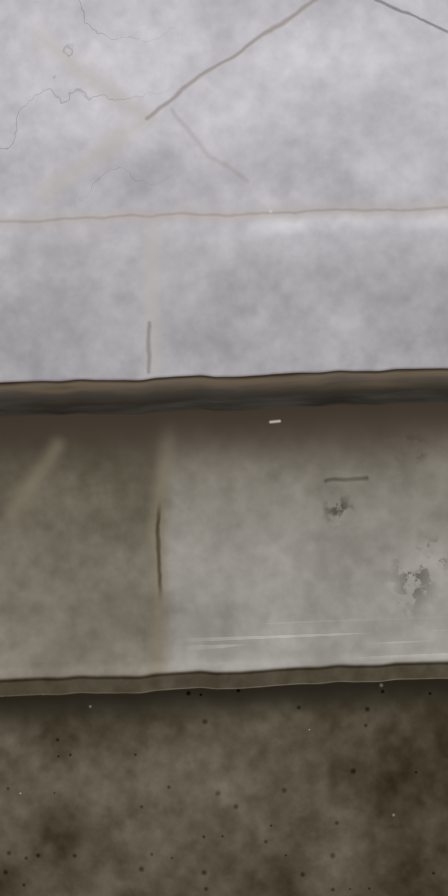
Give the GLSL for this texture, as a Shadertoy shader.

```glsl
// Worn concrete steps: a pale cracked landing, a stained tread and a dark floor.

float hash(vec2 p) {
    vec3 q = fract(vec3(p.xyx) * 0.1031);
    q += dot(q, q.yzx + 33.33);
    return fract((q.x + q.y) * q.z);
}

float noise(vec2 p) {
    vec2 i = floor(p), f = fract(p);
    f = f * f * (3.0 - 2.0 * f);
    return mix(mix(hash(i), hash(i + vec2(1, 0)), f.x),
               mix(hash(i + vec2(0, 1)), hash(i + vec2(1, 1)), f.x), f.y);
}

float fbm(vec2 p) {
    float sum = 0.0, amp = 0.5;
    for (int i = 0; i < 5; i++) {
        sum += amp * noise(p);
        p = mat2(1.6, 1.2, -1.2, 1.6) * p + 7.3;
        amp *= 0.5;
    }
    return sum;
}

float segment(vec2 p, vec2 a, vec2 b) {
    vec2 d = b - a;
    return length(p - a - d * clamp(dot(p - a, d) / dot(d, d), 0.0, 1.0));
}

// 1 on the line, fading to 0 at the given width
float stroke(float dist, float width) {
    return 1.0 - smoothstep(0.0, width, abs(dist));
}

float blob(vec2 p, vec2 center, vec2 radius) {
    vec2 q = (p - center) / radius;
    return exp(-dot(q, q));
}

float band(float x, float lo, float hi, float soft) {
    return smoothstep(lo - soft, lo + soft, x) * (1.0 - smoothstep(hi - soft, hi + soft, x));
}

// Scattered grains, one candidate per cell
float specks(vec2 p, float cells, float density) {
    vec2 id = floor(p * cells), f = fract(p * cells);
    vec2 center = 0.3 + 0.4 * vec2(hash(id + 3.1), hash(id + 8.7));
    float radius = 0.1 + 0.18 * hash(id + 5.0);
    return step(1.0 - density, hash(id)) * stroke(length(f - center), radius);
}

vec3 landing(vec2 p, vec2 w, float grain) {
    vec3 col = mix(vec3(0.64, 0.63, 0.64), vec3(0.74, 0.73, 0.75), smoothstep(0.58, 0.9, p.y));
    col += grain - 0.045 * blob(p, vec2(0.17, 0.8), vec2(0.09, 0.04));
    // Cracks meeting at one hub
    vec2 hub = vec2(0.163, 0.87), bend = vec2(0.234, 0.824);
    float pale = min(segment(w, hub, vec2(0.039, 0.961)), segment(w, hub, vec2(0.052, 0.785)));
    float faint = min(segment(w, vec2(0.195, 0.88), bend), segment(w, bend, vec2(0.273, 0.798)));
    col = mix(col, vec3(0.72, 0.69, 0.67), 0.5 * stroke(pale, 0.018));
    col = mix(col, vec3(0.56, 0.52, 0.49), 0.65 * stroke(segment(w, hub, vec2(0.352, 1.0)), 0.004)
                                         + 0.25 * stroke(faint, 0.005));
    col -= 0.2 * stroke(segment(w, vec2(0.417, 1.0), vec2(0.5, 0.964)), 0.003);
    // Branching veins at the left
    float vein = stroke(fbm(p * 13.0 + 4.0) - 0.49, 0.012);
    col -= 0.08 * vein * smoothstep(0.76, 0.82, p.y) * (1.0 - smoothstep(0.08, 0.24, p.x));
    // Cross seam and vertical joint
    float seam = w.y - 0.753 - 0.03 * p.x;
    col = mix(col, vec3(0.7, 0.66, 0.64), 0.55 * stroke(seam, 0.014));
    col -= 0.06 * stroke(seam, 0.003);
    col += 0.06 * stroke(seam + 0.014, 0.016) * smoothstep(0.27, 0.31, p.x);
    float joint = stroke(w.x - 0.17, 0.018) * (1.0 - smoothstep(0.73, 0.77, p.y));
    col = mix(col, vec3(0.71, 0.69, 0.68), 0.6 * joint);
    return col - 0.12 * stroke(segment(w, vec2(0.166, 0.585), vec2(0.166, 0.64)), 0.004);
}

vec3 tread(vec2 p, vec2 w, float drop, float grain) {
    vec3 left = mix(vec3(0.49, 0.47, 0.42), vec3(0.36, 0.34, 0.285), smoothstep(0.25, 0.5, p.y));
    vec3 right = mix(vec3(0.58, 0.565, 0.54), vec3(0.48, 0.46, 0.42), smoothstep(0.33, 0.5, p.y));
    vec3 col = mix(left, right, smoothstep(0.165, 0.2, p.x)) + grain;
    // Shade under the upper step
    col = mix(vec3(0.25, 0.215, 0.18), col, smoothstep(0.035, 0.125, drop));
    // Joint and scrape
    float joint = w.x - 0.175 - 0.012 * smoothstep(0.44, 0.5, p.y);
    float scrape = stroke(segment(w, vec2(0.015, 0.43), vec2(0.065, 0.5)), 0.018);
    float worn = max(scrape, stroke(joint, 0.015) * smoothstep(0.04, 0.1, drop));
    col = mix(col, vec3(0.5, 0.46, 0.39), 0.55 * worn);
    col -= 0.18 * stroke(joint - 0.002, 0.004) * band(p.y, 0.34, 0.43, 0.015);
    // Stains and scratches at the right
    float stain = blob(p, vec2(0.378, 0.43), vec2(0.014)) + blob(p, vec2(0.462, 0.356), vec2(0.018, 0.03))
                + blob(p, vec2(0.457, 0.497), vec2(0.013, 0.01)) + blob(p, vec2(0.49, 0.382), vec2(0.014));
    col -= 0.2 * min(stain, 1.0) * smoothstep(0.46, 0.6, fbm(p * 70.0));
    col -= 0.12 * stroke(segment(w, vec2(0.362, 0.463), vec2(0.41, 0.467)), 0.004);
    float scratch = smoothstep(0.62, 0.82, noise(vec2(p.x * 9.0, (p.y - 0.04 * p.x) * 260.0)));
    return col + 0.07 * scratch * band(p.y, 0.265, 0.305, 0.01) * smoothstep(0.19, 0.25, p.x);
}

vec3 ground(vec2 p, float drop, float grain) {
    vec3 col = vec3(0.305, 0.278, 0.222) + 1.4 * grain - 0.06 * smoothstep(0.36, 0.48, p.x);
    col += 0.04 * blob(p, vec2(0.22, 0.12), vec2(0.16, 0.08));
    col = mix(vec3(0.15, 0.135, 0.105), col, smoothstep(0.015, 0.065, drop));
    col -= 0.13 * specks(p, 55.0, 0.12);
    return col + 0.25 * specks(p + 0.37, 75.0, 0.012);
}

void mainImage(out vec4 fragColor, in vec2 fragCoord) {
    vec2 p = fragCoord / iResolution.xy * vec2(0.5, 1.0);
    float soft = 1.0 / iResolution.y;
    float fine = fbm(p * 75.0 + 20.0) - 0.48;
    float grain = 0.16 * (fbm(p * 16.0) - 0.48) + 0.09 * fine;
    vec2 w = p + 0.01 * (vec2(fbm(p * 24.0 + 3.0), fbm(p * 24.0 + 40.0)) - 0.48);
    float ragged = 0.004 * (noise(vec2(p.x * 45.0, 2.0)) - 0.5);
    float upper = 0.571 + 0.034 * p.x + ragged - p.y;
    float lower = 0.239 + 0.043 * p.x + ragged - p.y;

    // Flat surfaces
    vec3 col = mix(landing(p, w, grain), tread(p, w, upper, grain), smoothstep(-soft, soft, upper));
    col = mix(col, ground(p, lower, grain), smoothstep(-soft, soft, lower - 0.018));
    // Grimy risers and their edges
    float streak = fbm(vec2(p.x * 16.0, upper * 120.0)) - 0.48;
    vec3 face = mix(vec3(0.39, 0.345, 0.29), vec3(0.19, 0.175, 0.155), smoothstep(0.004, 0.026, upper + 0.025 * streak));
    col = mix(col, face + 0.16 * streak, band(upper, 0.0, 0.037, 0.002));
    col = mix(col, vec3(0.3, 0.275, 0.22) + 0.1 * fine, band(lower, 0.0, 0.018, 0.002));
    col += 0.035 * stroke(lower + 0.008, 0.01) - 0.14 * stroke(min(abs(upper), abs(lower)), 0.004);
    // Loose pale chips
    float chip = min(segment(p, vec2(0.302, 0.529), vec2(0.312, 0.53)), length(p - vec2(0.302, 0.764)));
    col = mix(col, vec3(0.82, 0.79, 0.74), 0.8 * stroke(chip, 0.003));
    fragColor = vec4(clamp(col, 0.0, 1.0), 1.0);
}
```
